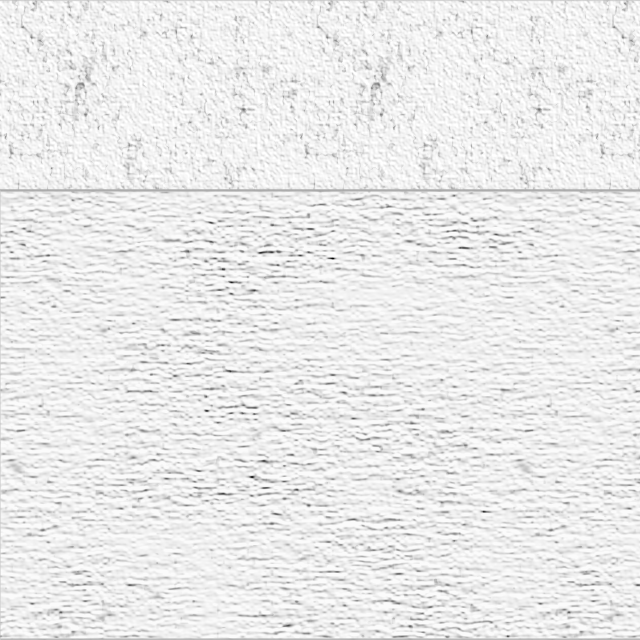
Reproduce this texture procedurally as a Shadertoy shader.

```glsl
const float SEAM_Y = 0.7025;
const float PLANK_PERIOD = 0.794;
const float PLASTER_PERIOD = 0.462;

float hash(vec2 p) {
    vec3 q = fract(vec3(p.xyx) * 0.1031);
    q += dot(q, q.yzx + 33.33);
    return fract((q.x + q.y) * q.z);
}

// Value noise that repeats after u = 1; cells.x must be whole
float tiledNoise(vec2 u, vec2 cells, float seed) {
    vec2 p = u * cells;
    vec2 cell = floor(p);
    vec2 f = fract(p);
    f = f * f * (3.0 - 2.0 * f);
    float x0 = mod(cell.x, cells.x);
    float x1 = mod(cell.x + 1.0, cells.x);
    vec2 shift = vec2(seed * 17.0, seed * 31.0);
    float low = mix(hash(vec2(x0, cell.y) + shift), hash(vec2(x1, cell.y) + shift), f.x);
    float high = mix(hash(vec2(x0, cell.y + 1.0) + shift), hash(vec2(x1, cell.y + 1.0) + shift), f.x);
    return mix(low, high, f.y);
}

float softLine(float d, float halfWidth) {
    return 1.0 - smoothstep(halfWidth * 0.4, halfWidth * 1.6, abs(d));
}

float softSpot(vec2 p, vec2 center, vec2 radius) {
    vec2 d = (p - center) / radius;
    return exp(-dot(d, d));
}

// Relief to brightness: gentle highlights, deepening shadows
float reliefTone(float base, float slope) {
    float shade = max(slope, 0.0);
    return base + 0.045 * min(-slope, 1.0) * step(slope, 0.0) - 0.055 * shade - 0.022 * shade * shade;
}

float plasterHeight(vec2 u) {
    float grain = tiledNoise(u, vec2(118.0, 250.0), 5.0);
    float lumps = tiledNoise(u, vec2(62.0, 130.0), 11.0);
    return 0.6 * grain + 0.4 * lumps;
}

// Pale plaster with crossing upright and level flecks
float plasterTone(vec2 uv) {
    vec2 u = vec2(uv.x / PLASTER_PERIOD, uv.y);
    vec2 ragged = vec2(tiledNoise(u, vec2(90.0, 190.0), 1.0), tiledNoise(u, vec2(90.0, 190.0), 12.0)) - 0.5;
    vec2 w = u + ragged * vec2(0.012, 0.006);
    float slope = (plasterHeight(u) - plasterHeight(u + vec2(0.004, 0.0022))) / 0.16;
    float patches = 0.3 * (tiledNoise(u, vec2(11.0, 22.0), 2.0) - 0.5);
    float upright = tiledNoise(w, vec2(92.0, 75.0), 3.0);
    float level = tiledNoise(w, vec2(34.0, 190.0), 4.0);
    float flecks = smoothstep(0.66, 1.0, upright + patches);
    flecks += 0.65 * smoothstep(0.68, 1.0, level + patches);
    return reliefTone(0.955, 0.6 * slope + 1.5 * flecks);
}

// Broad areas where the plank grain runs deeper or shallower
float grainDepth(vec2 u, vec2 uv) {
    float depth = 0.7 * (tiledNoise(u, vec2(7.0, 13.0), 6.0) - 0.5);
    depth += 0.25 * softSpot(uv, vec2(0.42, 0.6), vec2(0.11, 0.08));
    depth += 0.25 * softSpot(uv, vec2(0.05, 0.6), vec2(0.08, 0.09));
    depth += 0.25 * softSpot(uv, vec2(0.74, 0.61), vec2(0.1, 0.07));
    return depth - 0.5 * softSpot(uv, vec2(0.59, 0.54), vec2(0.1, 0.012));
}

// Small dark pits repeated along the planks
float knots(vec2 uv) {
    vec2 centers[6] = vec2[6](vec2(0.028, 0.267), vec2(0.208, 0.286),
        vec2(0.163, 0.483), vec2(0.247, 0.068), vec2(0.625, 0.232), vec2(0.403, 0.32));
    float dark = 0.0;
    for (int i = 0; i < 6; i++) {
        vec2 p = uv - centers[i];
        p.x -= PLANK_PERIOD * round(p.x / PLANK_PERIOD);
        float size = i == 0 ? 0.007 : 0.005;
        dark += softSpot(p, vec2(0.0), vec2(size, size * 0.75));
        dark += 0.6 * softSpot(p, vec2(-0.009, 0.007), vec2(size, size * 0.5));
    }
    return min(dark, 1.0);
}

float plankHeight(vec2 u) {
    float streaks = tiledNoise(u, vec2(46.0, 215.0), 8.0);
    float longLines = tiledNoise(u, vec2(11.0, 190.0), 9.0);
    float grain = tiledNoise(u, vec2(125.0, 235.0), 10.0);
    return 0.4 * streaks + 0.25 * longLines + 0.35 * grain;
}

// Rough wood made of short level ridges lit from above
float plankTone(vec2 uv) {
    vec2 u = vec2(uv.x / PLANK_PERIOD, uv.y);
    float bend = tiledNoise(u, vec2(30.0, 36.0), 7.0) - 0.5;
    vec2 w = u + vec2(0.0, bend * 0.0035);
    float depth = grainDepth(u, uv);
    float slope = (plankHeight(w) - plankHeight(w + vec2(0.0012, 0.0032))) / 0.14;
    float pits = smoothstep(0.78, 1.0, tiledNoise(w, vec2(84.0, 150.0), 13.0) + 0.2 * depth);
    float tone = reliefTone(0.94, slope * (0.95 + depth) + 0.25 * depth + 1.4 * pits);
    return tone - 0.22 * knots(uv);
}

void mainImage(out vec4 fragColor, in vec2 fragCoord) {
    vec2 uv = fragCoord / iResolution.xy;
    float pixel = 1.0 / iResolution.y;

    // Two surfaces meeting at a level joint
    float above = smoothstep(-pixel, pixel, uv.y - SEAM_Y);
    float tone = mix(plankTone(uv), plasterTone(uv), above);

    // Joint shadow and worn borders
    tone = mix(tone, 0.7, 0.9 * softLine(uv.y - SEAM_Y, 0.0018));
    tone -= 0.05 * exp(-abs(uv.y - SEAM_Y) / 0.004);
    tone = mix(tone, 0.68, 0.85 * softLine(uv.y, 0.0025));
    tone = mix(tone, 0.78, 0.7 * softLine(uv.y - 1.0, 0.0018));
    tone = mix(tone, 0.8, 0.6 * softLine(uv.x, 0.0015) * (1.0 - above));

    fragColor = vec4(vec3(clamp(tone, 0.0, 1.0)), 1.0);
}
```
